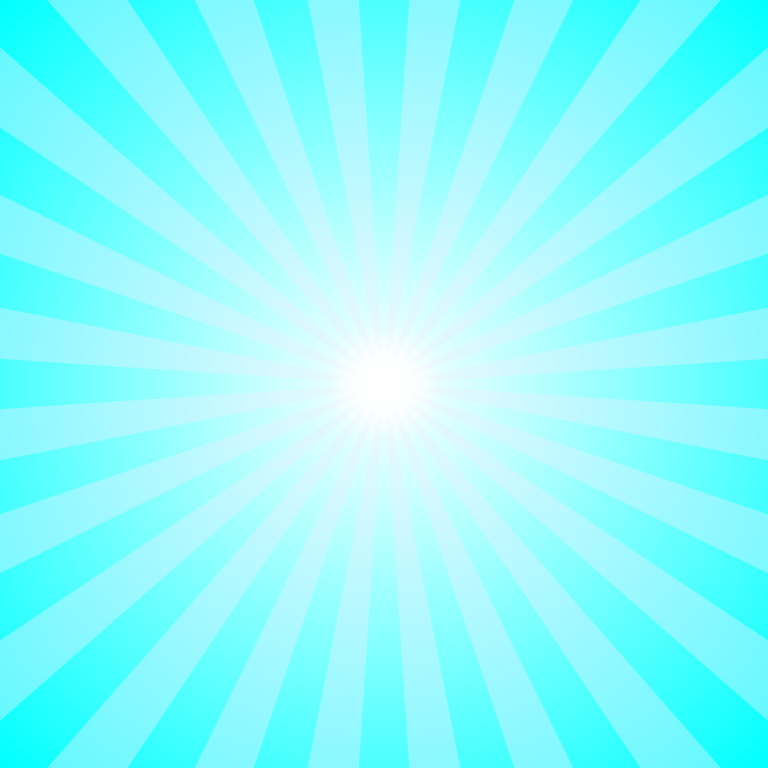
A WebGL 1 fragment shader for this background:

```glsl
precision highp float;
// Pale sunburst rays over a radial glow from white to cyan.
uniform vec2 u_resolution;

#define RAY_COUNT 24.0
#define RAY_OPACITY 0.40
#define FADE_RADIUS 0.7071
#define CORE_INNER 0.015
#define CORE_OUTER 0.085

const vec3 WHITE = vec3(1.0);
const vec3 CYAN = vec3(0.0, 1.0, 1.0);
const vec3 RAY_TINT = vec3(0.91, 0.93, 1.0);

// Coverage of the pale rays; dark wedges lie on the axes and diagonals.
float rayCoverage(vec2 p, float radius, float pixel) {
  float angle = atan(p.y, p.x + 1e-6);
  float edgeDistance = -cos(RAY_COUNT * angle) * radius / RAY_COUNT;
  return smoothstep(-0.7 * pixel, 0.7 * pixel, edgeDistance);
}

void main() {
  float size = min(u_resolution.x, u_resolution.y);
  vec2 p = (gl_FragCoord.xy - 0.5 * u_resolution) / size;
  float radius = length(p);

  // Background glow
  vec3 color = mix(WHITE, CYAN, clamp(radius / FADE_RADIUS, 0.0, 1.0));

  // Translucent rays
  float rays = rayCoverage(p, radius, 1.0 / size);
  color = mix(color, RAY_TINT, RAY_OPACITY * rays);

  // Bright core
  float core = 1.0 - smoothstep(CORE_INNER, CORE_OUTER, radius);
  color = mix(color, WHITE, core);

  gl_FragColor = vec4(color, 1.0);
}
```
